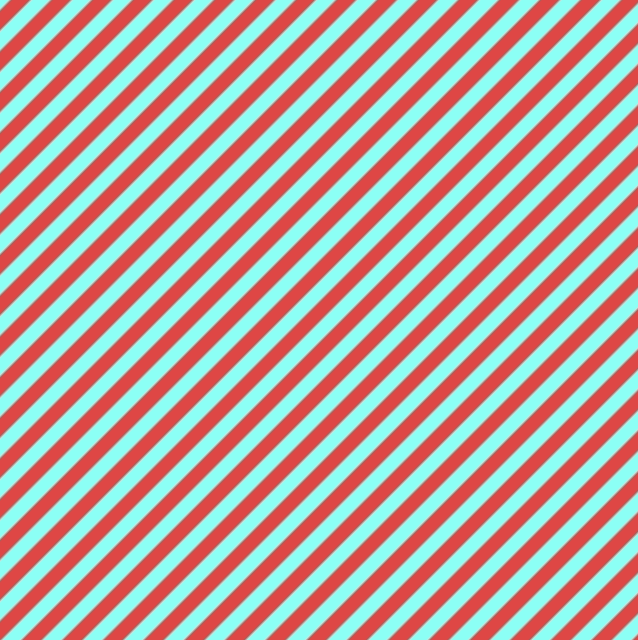
Reproduce this pattern procedurally as a WebGL 1 fragment shader.

```glsl
precision highp float;
// Even diagonal candy stripes in red and pale cyan, rising to the right.
// A folded repeat gives the distance to the nearest stripe edge; brightness
// changes sharply there, while colour bleeds softly across it.
uniform vec2 u_resolution;

// Linear blend from 0 to 1 across an edge of the given width
float ramp(float dist, float width) {
  return clamp(0.5 + dist / width, 0.0, 1.0);
}

float luma(vec3 c) {
  return dot(c, vec3(0.299, 0.587, 0.114));
}

void main() {
  vec2 uv = gl_FragCoord.xy / u_resolution.y;
  vec3 red = vec3(0.87, 0.28, 0.27);
  vec3 cyan = vec3(0.55, 1.0, 0.96);

  // Diagonal repeat, with a cyan stripe centred on the top left corner
  float repeats = 15.72;
  float phase = fract((uv.x + 1.0 - uv.y) * repeats);

  // Signed distance along an axis to the stripe edge, positive in cyan
  float dist = (abs(phase - 0.5) - 0.25) / repeats;

  // Crisp brightness and wider colour bleed, never finer than a pixel
  float pixel = 1.0 / u_resolution.y;
  float sharp = ramp(dist, max(0.0047, 1.5 * pixel));
  float soft = ramp(dist, max(0.0102, 1.5 * pixel));

  float brightness = mix(luma(red), luma(cyan), sharp);
  vec3 chroma = mix(red - luma(red), cyan - luma(cyan), soft);
  gl_FragColor = vec4(clamp(brightness + chroma, 0.0, 1.0), 1.0);
}
```
